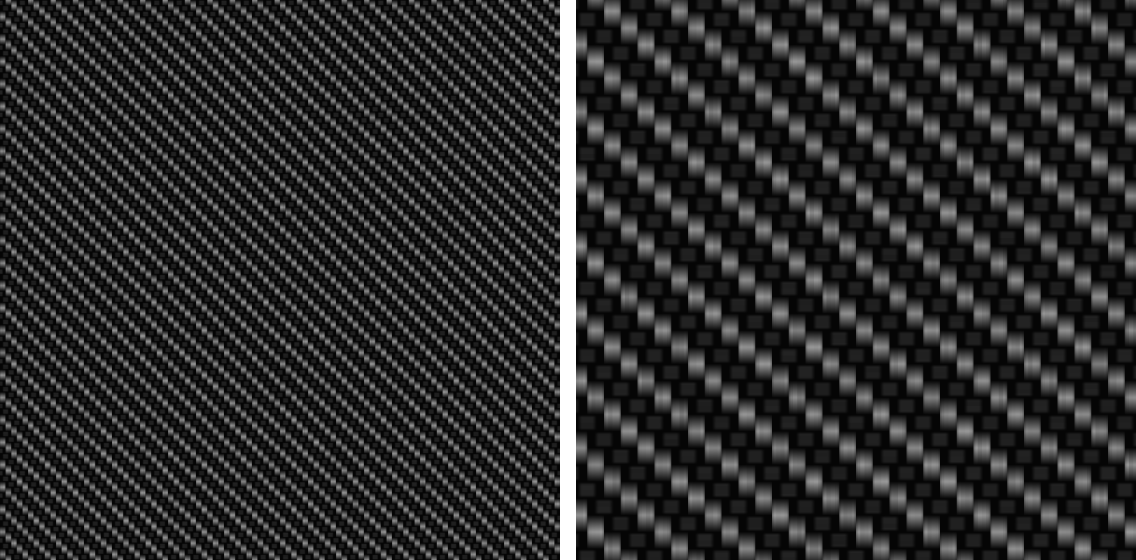
Left, the full canvas; right, a detail of the centre.
A Shadertoy shader for this texture:

```glsl
// Dark carbon-fibre cloth: a 2/2 twill of bright upright tows over near-black cross tows.

#define REPEATS 25.0        // weave repeats across and down
#define TOWS 4.0            // tows in one repeat
#define FIBRES 4.0          // visible fibres in one tow
#define BASE 0.018          // grey of the gaps
#define WARP_PEAK 0.54      // grey at the crown of an upright tow
#define WEFT_PEAK 0.125     // grey at the crown of a cross tow
#define FIBRE_VARIATION 0.16
#define TOW_VARIATION 0.12
#define SAMPLES 4           // samples per pixel side

float hash(vec2 p) {
    return fract(sin(dot(p, vec2(127.1, 311.7))) * 43758.5453);
}

// Uneven brightness of one float and of the fibres inside it
float wear(vec2 id, float across) {
    float fibre = hash(id + vec2(floor(across * FIBRES) * 0.37 + 0.11, 7.3));
    return 1.0 + TOW_VARIATION * (hash(id) - 0.5)
               + FIBRE_VARIATION * (fibre - 0.5);
}

// Soft darkening along both long sides of a tow
float sideShade(float across, float width) {
    return smoothstep(0.0, width, 0.5 - abs(across - 0.5));
}

// Grey of the cloth; p counts tows and wraps after count
float weave(vec2 p, float count) {
    p = mod(p, count);
    vec2 cell = floor(p);
    vec2 f = p - cell;
    float phase = mod(cell.x + cell.y, TOWS);

    if (phase < 2.0) {
        // Upright tow, two cells long, fading from its crown to its ends
        float along = phase + f.y - 1.0;
        vec2 id = vec2(cell.x, mod(cell.y - phase, count));
        float crown = clamp(1.02 - sqrt(along * along + 0.002), 0.0, 1.0);
        float shade = mix(0.72, 1.0, sideShade(f.x, 0.16));
        return BASE + (WARP_PEAK - BASE) * crown * shade * wear(id, f.x);
    }

    // Cross tow, two cells long, with a faint sheen at its middle
    float start = phase - 2.0;
    float along = start + f.x - 1.0;
    vec2 id = vec2(mod(cell.x - start, count), cell.y) + 0.5;
    float crown = 1.0 - smoothstep(0.28, 0.62, abs(along));
    float shade = sideShade(f.y, 0.22);
    return BASE + (WEFT_PEAK - BASE) * crown * shade * wear(id, f.y);
}

void mainImage(out vec4 fragColor, in vec2 fragCoord) {
    float count = REPEATS * TOWS;
    float grey = 0.0;

    // Average a grid of samples to smooth every edge
    for (int j = 0; j < SAMPLES; j++) {
        for (int i = 0; i < SAMPLES; i++) {
            vec2 offset = (vec2(i, j) + 0.5) / float(SAMPLES) - 0.5;
            vec2 uv = (fragCoord + offset) / iResolution.xy;
            grey += weave(uv * count, count);
        }
    }
    grey /= float(SAMPLES * SAMPLES);
    fragColor = vec4(vec3(grey), 1.0);
}
```
